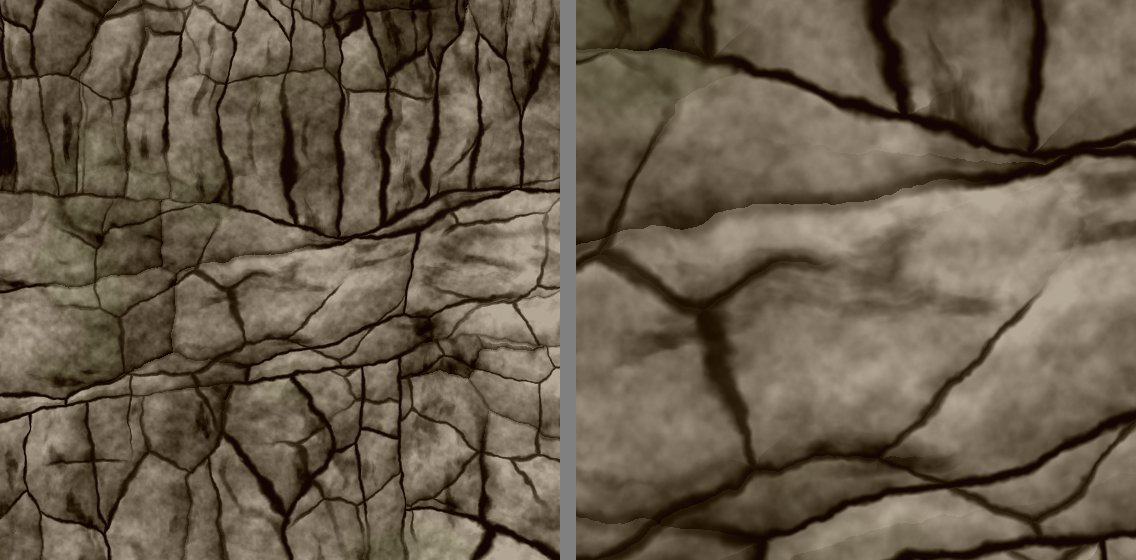
Left, the full canvas; right, a detail of the centre.
Reproduce this texture procedurally as a three.js fragment shader.

```glsl
// Weathered brown cliff face: upright slabs over broad tilted blocks and broken rubble.
varying vec2 vUv;

float hash(vec2 p) {
  return fract(sin(dot(p, vec2(127.1, 311.7))) * 43758.5453);
}

float noise(vec2 p) {
  vec2 i = floor(p);
  vec2 f = fract(p);
  f = f * f * (3.0 - 2.0 * f);
  return mix(mix(hash(i), hash(i + vec2(1.0, 0.0)), f.x),
             mix(hash(i + vec2(0.0, 1.0)), hash(i + vec2(1.0, 1.0)), f.x), f.y);
}

float fbm(vec2 p) {
  float sum = 0.0;
  float amp = 0.5;
  for (int i = 0; i < 5; i++) {
    sum += amp * noise(p);
    p = mat2(0.8, 0.6, -0.6, 0.8) * p * 2.03 + 17.3;
    amp *= 0.5;
  }
  return sum / 0.97;
}

vec2 seedPoint(vec2 cell) {
  return cell + 0.5 + vec2(0.75, 0.5) * (vec2(hash(cell), hash(cell + 41.7)) - 0.5);
}

// Stretched Voronoi blocks: distance to joint, block id, light on the edge, slant of the face
vec4 blocks(vec2 p, vec2 scale) {
  vec2 q = p * scale;
  vec2 home = floor(q);
  vec2 base = home;
  float nearest = 9.0;
  for (int k = 0; k < 9; k++) {
    vec2 cell = base + vec2(mod(float(k), 3.0), floor((float(k) + 0.5) / 3.0)) - 1.0;
    float d = length(seedPoint(cell) - q);
    if (d < nearest) {
      nearest = d;
      home = cell;
    }
  }
  vec2 center = seedPoint(home);
  float id = hash(home + 7.3);
  vec4 result = vec4(9.0, id, 0.0, dot(q - center, vec2(id - 0.8, 0.6)));
  for (int j = -2; j <= 2; j++) {
    for (int i = -2; i <= 2; i++) {
      if (i == 0 && j == 0) continue;
      vec2 other = seedPoint(home + vec2(float(i), float(j)));
      vec2 normal = normalize(other - center);
      vec2 slope = normal * scale;
      float d = dot(0.5 * (center + other) - q, normal) / length(slope);
      if (d < result.x) result.xz = vec2(d, dot(normalize(slope), vec2(-0.45, 0.9)));
    }
  }
  return result;
}

// Adds a seam between strata; the lower side is the lit upper edge
vec4 addSeam(vec4 block, float side) {
  if (abs(side) < block.x) block.xz = vec2(abs(side), -sign(side));
  return block;
}

// Dark ragged gap
float gap(float d, float width) {
  return 1.0 - smoothstep(0.25 * width, width + 0.002, d);
}

void main() {
  vec2 uv = vUv;
  vec2 p = uv + 0.05 * (vec2(noise(uv * 5.0), noise(uv * 5.0 + 31.0)) - 0.5);
  p += 0.028 * (vec2(fbm(uv * 20.0), fbm(uv * 20.0 + 53.0)) - 0.5);

  // Strata limits
  float dip = (p.x - 0.6) / 0.17;
  float upper = p.y - (0.66 - 0.06 * exp(-dip * dip));
  float lower = p.y - (0.26 + 0.14 * p.x);
  float rightBlock = p.x - 0.72;

  // Block proportions and grain direction in each stratum
  vec3 shape = vec3(2.7, 5.2, 0.2);
  vec2 grain = vec2(9.0, 22.0);
  if (upper > 0.0) {
    shape = vec3(12.0, 2.0, -0.05);
    grain = vec2(32.0, 8.0);
  } else if (lower < 0.0) {
    shape = rightBlock > 0.0 ? vec3(2.6, 4.2, -0.1) : vec3(8.5, 4.2, 0.15);
    grain = vec2(22.0, 12.0);
  }
  vec2 q = vec2(p.x, p.y - shape.z * p.x);
  vec4 block = addSeam(addSeam(blocks(q + 3.0, shape.xy), upper), lower);
  if (lower < 0.0 && abs(rightBlock) < block.x) block.xz = vec2(abs(rightBlock), 0.0);
  vec4 facet = blocks(q + 9.0, vec2(5.0, 7.0));

  // Stone tone: broad patches, block faces and grain
  float tone = 0.485 + 0.42 * (fbm(uv * 4.0 + 9.0) - 0.5) + 0.13 * (block.y - 0.5);
  tone += 0.12 * block.w + 0.06 * (facet.y - 0.5) + 0.05 * facet.w;
  tone += 0.2 * (fbm(q * grain) - 0.5) + 0.025 * smoothstep(-0.03, 0.03, lower);
  tone -= 0.03 * smoothstep(-0.03, 0.03, upper);

  // Relief lit from above, and grit
  vec2 r = p * 16.0;
  tone += 0.6 * (fbm(r) - fbm(r + vec2(-0.07, 0.16)));
  tone += 0.4 * (fbm(p * 6.0) - fbm(p * 6.0 + vec2(-0.1, 0.2)));
  tone += 0.17 * (fbm(uv * 75.0) - 0.5) + 0.06 * (noise(uv * 170.0) - 0.5);

  // Bevelled edges: pale upper lips, shaded undersides
  float broken = smoothstep(0.45, 0.7, noise(uv * 7.0 + 4.0));
  tone += (0.1 * block.z - 0.1) * exp(-block.x / 0.015);
  tone += broken * (0.1 * facet.z - 0.06) * exp(-facet.x / 0.01);

  // Fissures along the grain and shadowed hollows
  float fissure = abs(noise(p * grain * 0.5 + 23.0) - 0.5);
  tone -= 0.16 * smoothstep(0.5, 0.75, noise(uv * 8.0 + 40.0)) * (1.0 - smoothstep(0.01, 0.07, fissure));
  tone -= 0.2 * smoothstep(0.63, 0.78, fbm(p * grain + 61.0));

  // Deep joints that swell and fade
  float swell = noise(uv * 8.0 + 12.0);
  float width = (0.002 + 0.003 * swell + 0.011 * pow(swell, 4.0)) * (0.4 + 1.2 * noise(uv * 38.0));
  float joint = gap(block.x, width) * (0.3 + 0.7 * smoothstep(0.2, 0.55, noise(uv * 6.0 + 77.0)));
  tone = mix(tone, 0.07, max(joint, 0.75 * broken * gap(facet.x, 0.7 * width)));

  // Warm brown ramp with faint moss
  tone = clamp(tone, 0.06, 0.7);
  float moss = smoothstep(0.55, 0.75, fbm(uv * 6.0 + 90.0)) * smoothstep(0.1, 0.35, tone);
  vec3 color = vec3(tone, tone - 0.05, tone - 0.118) - moss * vec3(0.025, 0.01, 0.03);
  gl_FragColor = vec4(max(color, 0.01), 1.0);
}
```
